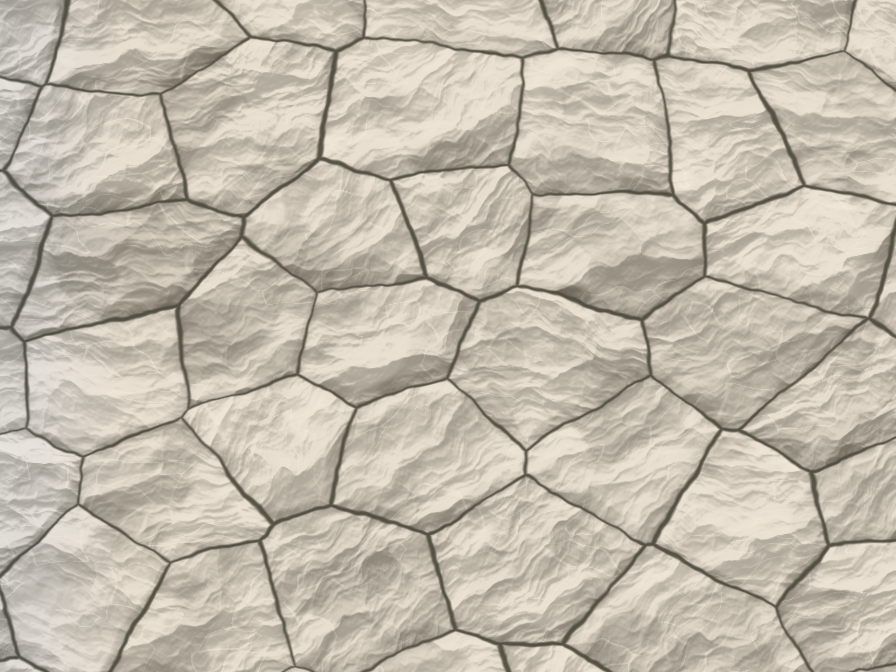
Reproduce this texture procedurally as a Shadertoy shader.

```glsl
// Dry-laid wall of pale, rough-split fieldstones with thin dark joints.

const vec3 SHADOW_STONE = vec3(0.41, 0.39, 0.34);
const vec3 LIT_STONE = vec3(0.93, 0.89, 0.83);
const vec2 LIGHT_DIR = vec2(-0.35, 0.94);
const vec2 STONES_PER_UNIT = vec2(4.3, 5.5);
const float LIGHT_STEP = 0.004;

vec2 hash2(vec2 p) {
    vec3 q = fract(p.xyx * vec3(0.1031, 0.1030, 0.0973));
    q += dot(q, q.yzx + 33.33);
    return fract((q.xx + q.yz) * q.zy);
}

mat2 rotation(float a) {
    float c = cos(a), s = sin(a);
    return mat2(c, s, -s, c);
}

// Layered sines: a smooth vector field, roughly -1 to 1
vec2 waves(vec2 p) {
    vec2 sum = vec2(0.0);
    float amp = 0.5;
    for (int i = 0; i < 4; i++) {
        sum += amp * sin(p.yx + 1.7 * sin(p * 0.8 + float(i)));
        p = rotation(1.1) * p * 1.9 + 2.3;
        amp *= 0.55;
    }
    return sum;
}

// Cellular noise: nearest distance, second distance, random value of the cell
vec3 cellular(vec2 p) {
    vec2 cell = floor(p), f = p - cell;
    vec3 best = vec3(8.0, 8.0, 0.0);
    for (int y = -1; y <= 1; y++)
    for (int x = -1; x <= 1; x++) {
        vec2 g = vec2(x, y), r = hash2(cell + g);
        float d = length(g + r - f);
        if (d < best.x) best = vec3(d, best.x, fract(r.x * 7.0 + r.y * 5.0));
        else best.y = min(best.y, d);
    }
    return best;
}

// Seed point of a stone; alternate courses are shifted sideways
vec2 stoneSeed(vec2 cell) {
    vec2 jitter = (hash2(cell + 17.0) - 0.5) * vec2(0.72, 0.68);
    return cell + 0.5 + jitter + vec2(0.5 * mod(cell.y, 2.0), 0.0);
}

// Distance to the joint in canvas units, then the cell of the stone
vec3 stone(vec2 p) {
    p *= STONES_PER_UNIT;
    vec2 base = floor(p), owner = base, toOwner = vec2(0.0);
    float nearest = 99.0, edge = 9.0;
    for (int y = -2; y <= 2; y++)
    for (int x = -2; x <= 2; x++) {
        vec2 cell = base + vec2(x, y), r = stoneSeed(cell) - p;
        if (dot(r, r) < nearest) {
            nearest = dot(r, r);
            owner = cell;
            toOwner = r;
        }
    }
    for (int y = -2; y <= 2; y++)
    for (int x = -2; x <= 2; x++) {
        vec2 cell = owner + vec2(x, y);
        if (cell == owner) continue;
        vec2 r = stoneSeed(cell) - p;
        edge = min(edge, dot(0.5 * (toOwner + r), normalize(r - toOwner)));
    }
    return vec3(edge / 5.0, owner);
}

// Slow bend of the courses plus a ragged outline
vec2 bendCourses(vec2 p) {
    vec2 slow = 0.028 * sin(p.yx * vec2(5.0, 4.2) + vec2(0.6, 2.1));
    return p + slow + 0.004 * waves(p * 38.0);
}

// Scalloped fracture surface, from broad chips down to grit
float relief(vec2 p, float angle, float roughness) {
    p = rotation(-angle) * p;
    p += 0.022 * waves(p * 17.0) + 0.003 * waves(p * 95.0);
    float height = 0.0, freq = 9.0, amp = 0.5;
    for (int i = 0; i < 4; i++) {
        float d = cellular(p * vec2(0.6, 1.3) * freq + float(i) * 13.0).x;
        height += amp * d * d / freq;
        freq *= 2.3;
        amp *= i == 0 ? roughness : 0.82;
    }
    return height;
}

// Broad flat facets (x) and thin pale fracture veins (y)
vec2 facetsAndVeins(vec2 p, float angle) {
    p = rotation(-angle) * p;
    p += 0.03 * waves(p * 15.0);
    vec3 facet = cellular(p * vec2(6.0, 11.0));
    vec3 vein = cellular(p * vec2(13.0, 30.0) + 5.0);
    float flatTone = (facet.z - 0.5) * smoothstep(0.0, 0.07, facet.y - facet.x);
    float line = 1.0 - smoothstep(0.02, 0.13, vein.y - vein.x);
    return vec2(flatTone, line * smoothstep(0.45, 0.8, vein.z));
}

void mainImage(out vec4 fragColor, in vec2 fragCoord) {
    vec2 p = fragCoord / iResolution.y;
    float pixel = 1.0 / iResolution.y;
    vec2 toLight = LIGHT_DIR * LIGHT_STEP;

    // Stone layout and its random traits
    vec2 wall = bendCourses(p);
    vec3 here = stone(wall);
    float edge = here.x;
    vec2 trait = hash2(here.yz + 41.0), trait2 = hash2(here.yz + 83.0);
    float angle = mix(-0.3, 0.8, trait.x);
    vec2 local = p + trait2 * 9.0;
    vec2 drift = waves(local * 9.0);

    // Slopes facing the light: fracture surface and rounded rim
    float roughness = mix(0.6, 0.95, trait2.x) + 0.2 * drift.x;
    float slope = (relief(local, angle, roughness)
                 - relief(local + toLight, angle, roughness)) / LIGHT_STEP;
    float rimSlope = (edge - stone(wall + toLight).x) / LIGHT_STEP;
    float rimWidth = mix(0.012, 0.05, trait2.y) * (1.0 + 0.6 * drift.y);
    float rim = 1.0 - smoothstep(rimWidth * 0.6, rimWidth, edge);

    // Tone of the stone face
    vec2 detail = facetsAndVeins(local, angle);
    float tone = 0.75 + 0.17 * (trait.y - 0.5) + 0.05 * drift.x;
    tone += 0.28 * tanh(1.25 * slope) + 0.24 * detail.x + 0.13 * detail.y;
    tone += rim * clamp(rimSlope, -1.0, 0.6) * 0.19;
    tone -= 0.22 * exp(-edge / 0.006);
    tone = min(tone, 0.95 + 0.25 * (tone - 0.95));

    // Dark joint of uneven width
    float jointWidth = 0.0023 + 0.0013 * waves(p * 12.0).x;
    float blur = 0.0012 + 0.7 * pixel;
    float joint = 1.0 - smoothstep(jointWidth - blur, jointWidth + blur, edge);
    tone = mix(tone, -0.2, joint * 0.92);

    // Warm stone, slightly cooler toward the left side
    vec3 color = mix(SHADOW_STONE, LIT_STONE, tone);
    float cool = 1.0 - smoothstep(0.0, 0.22, p.x);
    color *= mix(vec3(1.0), vec3(0.96, 0.985, 1.03), cool);
    fragColor = vec4(clamp(color, 0.0, 1.0), 1.0);
}
```
